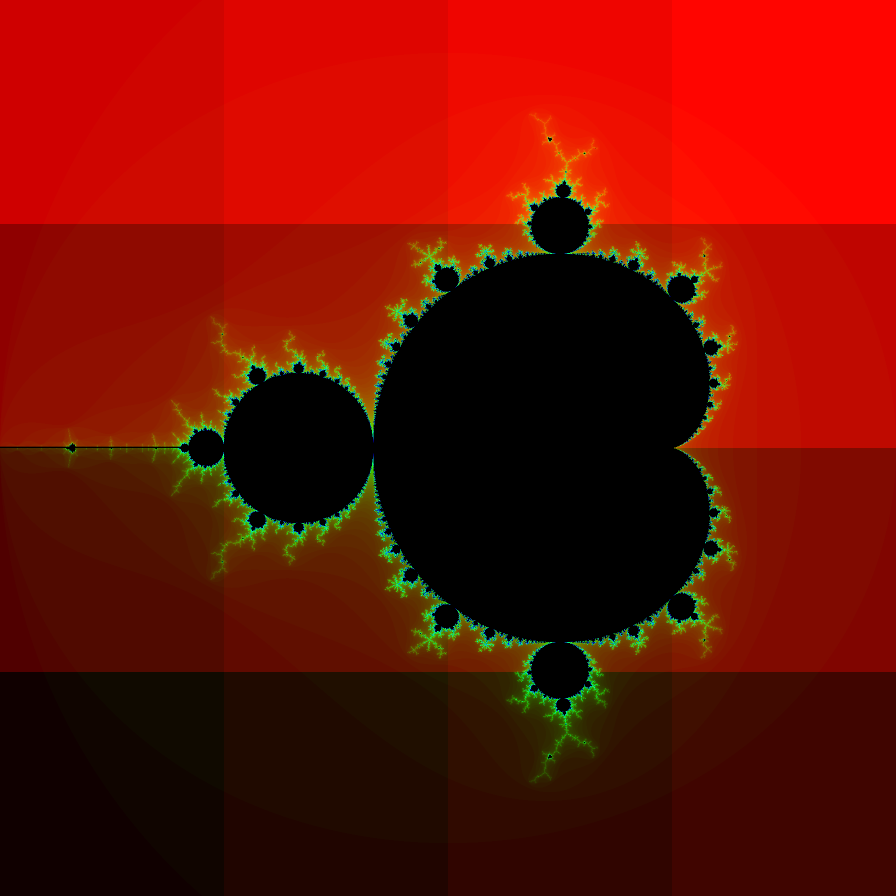
This background is drawn by a Shadertoy shader. Its source:

```glsl
// Mandelbrot set over a 4 x 4 grid of red tiles that brighten from the lower left.
// Escape counts shift each tile's red through green and cyan to blue near the set;
// points that never escape stay black. Four samples per pixel smooth the edges.

const int MAX_STEPS = 200;
const int SAMPLES = 2;            // per axis
const float GRID = 4.0;
const float VIEW_SPAN = 3.0;      // width of the view in the complex plane
const vec2 VIEW_CORNER = vec2(-2.0, -1.5);

// The main cardioid and the period-two disc have closed forms.
bool insideMainBodies(vec2 c) {
    float x = c.x - 0.25;
    float q = x * x + c.y * c.y;
    bool cardioid = q * (q + x) < 0.25 * c.y * c.y;
    bool disc = length(c + vec2(1.0, 0.0)) < 0.25;
    return cardioid || disc;
}

// Number of z*z + c steps before the orbit leaves the radius-two circle.
int escapeCount(vec2 c) {
    if (insideMainBodies(c)) return MAX_STEPS;
    vec2 z = c;
    for (int i = 0; i < MAX_STEPS; i++) {
        if (dot(z, z) > 4.0) return i;
        z = vec2(z.x * z.x - z.y * z.y, 2.0 * z.x * z.y) + c;
    }
    return MAX_STEPS;
}

// Red rises tile by tile, left to right and then upwards.
float tileRed(vec2 uv) {
    vec2 cell = clamp(floor(uv * GRID), 0.0, GRID - 1.0);
    return (cell.y * GRID + cell.x + 1.0) / (GRID * GRID);
}

// Red fades early, green peaks midway, blue carries the slowest escapes.
vec3 escapeColor(int count, float red) {
    if (count >= MAX_STEPS) return vec3(0.0);
    float n = float(count);
    float r = red * (1.0 - smoothstep(20.0, 70.0, n));
    float g = min(0.02 * n, 1.0) * (1.0 - smoothstep(65.0, 130.0, n));
    float b = smoothstep(35.0, 90.0, n) * (1.0 - smoothstep(120.0, 200.0, n));
    return vec3(r, g, b);
}

// Coverage of a thin horizontal needle between two real values.
float needle(vec2 c, float left, float right, float halfWidth, float blur) {
    float nearest = clamp(c.x, left, right);
    float d = length(c - vec2(nearest, 0.0));
    return 1.0 - smoothstep(halfWidth - blur, halfWidth + blur, d);
}

vec3 shade(vec2 uv, float pixel) {
    vec2 c = VIEW_CORNER + VIEW_SPAN * uv;
    vec3 color = escapeColor(escapeCount(c), tileRed(uv));

    // The real spike is infinitely thin, so give it a visible width.
    float spike = needle(c - vec2(0.0, 0.002), -2.0, -1.25, 0.0024,
                         0.25 * VIEW_SPAN * pixel);
    return color * (1.0 - spike);
}

void mainImage(out vec4 fragColor, in vec2 fragCoord) {
    float side = min(iResolution.x, iResolution.y);
    vec2 margin = 0.5 * (iResolution.xy - side);
    vec3 sum = vec3(0.0);

    // Average a small regular grid of samples inside the pixel.
    for (int j = 0; j < SAMPLES; j++) {
        for (int i = 0; i < SAMPLES; i++) {
            vec2 offset = (vec2(i, j) + 0.5) / float(SAMPLES) - 0.5;
            sum += shade((fragCoord + offset - margin) / side, 1.0 / side);
        }
    }
    fragColor = vec4(sum / float(SAMPLES * SAMPLES), 1.0);
}
```
